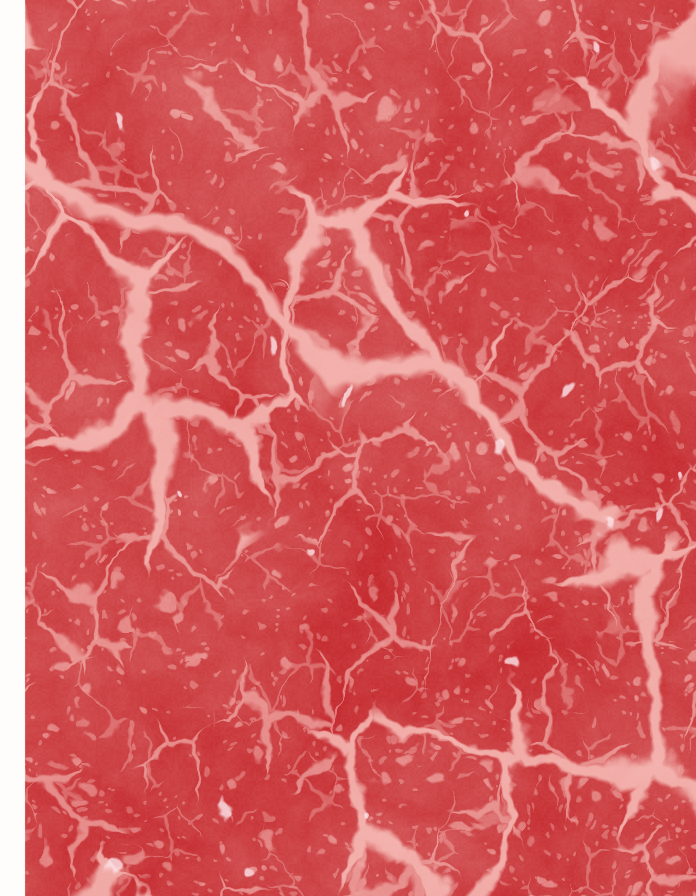
Give the GLSL for this texture, as a Shadertoy shader.

```glsl
const vec3 LEAN = vec3(0.765, 0.15, 0.17);
const vec3 FAT = vec3(0.965, 0.73, 0.71);
const vec3 PAPER = vec3(1.0, 0.99, 0.99);
const vec3 GLINT = vec3(0.99, 0.90, 0.92);

vec2 hash2(vec2 p) {
    vec3 q = fract(p.xyx * vec3(0.1031, 0.1030, 0.0973));
    q += dot(q, q.yzx + 33.33);
    return fract((q.xx + q.yz) * q.zy);
}

// Cellular noise: nearest distance, gap to the second nearest, cell id
vec3 cells(vec2 p) {
    vec2 base = floor(p);
    float near = 8.0, second = 8.0, id = 0.0;
    for (int y = -1; y <= 1; y++)
    for (int x = -1; x <= 1; x++) {
        vec2 cell = base + vec2(x, y);
        float d = length(cell + hash2(cell) - p);
        if (d < near) {
            second = near;
            near = d;
            id = hash2(cell + 71.0).x;
        } else {
            second = min(second, d);
        }
    }
    return vec3(near, second - near, id);
}

// Layered sines, about -1 to 1
float waves(vec2 p) {
    return (sin(p.x + 1.7 * sin(p.y * 0.8)) + sin(p.y * 1.3 - p.x * 0.6 + 2.0)
          + sin(p.x * 1.9 + p.y * 1.1 + 4.0)) / 2.4;
}

// Centred mottling from several sizes of cells
float mottle(vec2 p, float scale) {
    float sum = 0.0, weight = 0.5;
    for (int i = 0; i < 4; i++) {
        sum += weight * (0.5 - cells(p * scale + float(i) * 19.0).x);
        p = mat2(0.8, 0.6, -0.6, 0.8) * p;
        scale *= 2.2;
        weight *= 0.62;
    }
    return sum;
}

// Ragged displacement of the given size
vec2 ragged(vec2 p, float scale, float amount) {
    return amount * (vec2(cells(p * scale).x, cells(p * scale + 37.0).x) - 0.5);
}

float strand(float d, float width, float pixel) {
    return 1.0 - smoothstep(width * 0.35, width + pixel, d);
}

// Web of fat between cells; presence thins and breaks the strands
float web(vec2 p, float scale, float width, float presence, float pixel) {
    float gap = cells(p * scale).y / scale;
    return strand(gap, width * presence, pixel) * smoothstep(0.02, 0.3, presence);
}

// Main seam running down from the left edge
float seam(vec2 p, float pixel) {
    float path = 0.83 - 0.6 * (p.x - 0.03) - 0.035 * sin(22.4 * (p.x - 0.01));
    float width = 0.015 + 0.005 * waves(p * 31.0);
    width *= 1.0 - smoothstep(0.58, 0.72, p.x);
    return strand(abs(p.y - path) / 1.3, width, pixel) * smoothstep(0.0, 0.005, width);
}

// Scattered round spots; share is the part of cells that hold one
float spots(vec2 p, float scale, float radius, float share) {
    vec3 c = cells(p * scale);
    float r = radius * (0.5 + 0.5 * fract(c.z * 57.0));
    return (1.0 - smoothstep(r * 0.5, r, c.x)) * step(1.0 - share, c.z);
}

void mainImage(out vec4 fragColor, in vec2 fragCoord) {
    vec2 p = fragCoord / iResolution.y;
    float side = fragCoord.x / iResolution.x;
    float pixel = 1.0 / iResolution.y;
    vec2 bent = p + 0.016 * vec2(waves(p * 17.0), waves(p.yx * 19.0 + 5.0));
    vec2 q = bent + ragged(p, 24.0, 0.016) + ragged(p, 75.0, 0.005);

    // Lean meat: hazy at upper left, dark and grainy at lower right
    float wet = smoothstep(0.1, 0.75, side * 0.6 + (1.0 - p.y) * 0.5);
    float tone = 0.24 - 0.08 * wet + 0.05 * waves(p * 9.0 + 3.0);
    tone += 0.33 * mottle(q, 8.0);
    tone += 0.05 * (hash2(floor(p * 420.0)).x - 0.5);

    // Fat, from the broad seam down to hairline threads
    vec2 tall = q * vec2(1.12, 0.9);
    float broad = smoothstep(-0.15, 0.9, waves(p * 8.0 + 1.0));
    float medium = smoothstep(-0.25, 0.8, waves(p * 21.0 + 6.0));
    float fine = smoothstep(0.0, 0.8, waves(p * 37.0 + 2.0));
    float fat = seam(bent + ragged(p, 40.0, 0.012), pixel);
    fat = max(fat, web(tall, 6.0, 0.026, broad, pixel));
    fat = max(fat, 0.72 * web(tall + 3.0, 11.0, 0.010, medium, pixel));
    fat = max(fat, 0.42 * web(tall + 8.0, 23.0, 0.005, fine, pixel));

    // Pale flecks, thicker in the wet corner
    float flecks = 0.45 * spots(q, 38.0, 0.34, 0.10 + 0.16 * wet);
    flecks = max(flecks, 0.32 * spots(q + 5.0, 85.0, 0.42, 0.12 + 0.16 * wet));
    tone = clamp(tone + flecks * (1.0 - fat), 0.0, 0.8);
    tone = mix(tone, 0.86 + 0.25 * tone, fat);
    vec3 colour = mix(LEAN, FAT, tone);

    // Small wet glints
    float shine = spots(q * vec2(1.0, 0.8) + 2.0, 17.0, 0.13, 0.04 + 0.10 * wet);
    colour = mix(colour, GLINT, 0.8 * shine);

    // Bare strip on the left
    float strip = 1.0 - smoothstep(-pixel, pixel, side - 0.036);
    fragColor = vec4(mix(colour, PAPER, strip), 1.0);
}
```
